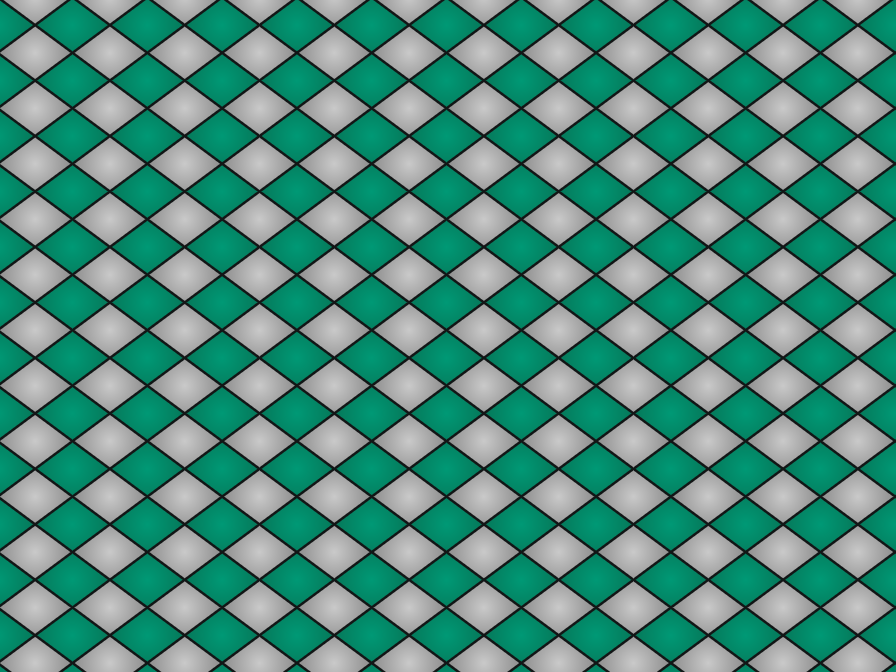
This pattern is drawn by a WebGL 1 fragment shader. Its source:

```glsl
precision highp float;
// Harlequin lattice of green and grey diamonds split by thin dark lines.
// Skewed coordinates turn the diamonds into unit cells; cell parity picks the
// colour, and a round glow at each centre fades towards the corners.

uniform vec2 u_resolution;

// Lengths are fractions of the canvas height.
const vec2 DIAMOND_SIZE = vec2(0.1113, 0.08255);
const vec2 FIRST_CENTRE = vec2(0.0523, 0.9214);
const float LINE_WIDTH = 0.0037;
const float GLOW_RADIUS = 0.0556;

const vec3 GREY_CENTRE = vec3(0.79);
const vec3 GREY_CORNER = vec3(0.55);
const vec3 GREEN_CENTRE = vec3(0.0, 0.60, 0.46);
const vec3 GREEN_CORNER = vec3(0.02, 0.47, 0.35);
const vec3 LINE_COLOUR = vec3(0.07, 0.085, 0.085);

void main() {
    float pixel = 1.0 / u_resolution.y;
    vec2 point = gl_FragCoord.xy * pixel - FIRST_CENTRE;

    // Each diamond becomes a unit square around an integer point.
    vec2 grid = point / DIAMOND_SIZE;
    vec2 skewed = vec2(grid.x + grid.y, grid.x - grid.y);
    vec2 cell = floor(skewed + 0.5);
    vec2 offset = abs(skewed - cell);

    // Rows alternate in colour, staggered by half a diamond.
    float isGreen = mod(cell.x + cell.y, 2.0);
    vec2 centre = 0.5 * vec2(cell.x + cell.y, cell.x - cell.y) * DIAMOND_SIZE;
    float fade = clamp(distance(point, centre) / GLOW_RADIUS, 0.0, 1.0);
    vec3 grey = mix(GREY_CENTRE, GREY_CORNER, fade);
    vec3 green = mix(GREEN_CENTRE, GREEN_CORNER, fade);
    vec3 colour = mix(grey, green, step(0.5, isGreen));

    // Perpendicular distance to the nearest side of the diamond.
    float sideSpacing = DIAMOND_SIZE.x * DIAMOND_SIZE.y / length(DIAMOND_SIZE);
    float edge = (0.5 - max(offset.x, offset.y)) * sideSpacing;
    float line = clamp((0.5 * LINE_WIDTH - edge) / pixel + 0.5, 0.0, 1.0);

    gl_FragColor = vec4(mix(colour, LINE_COLOUR, line), 1.0);
}
```
